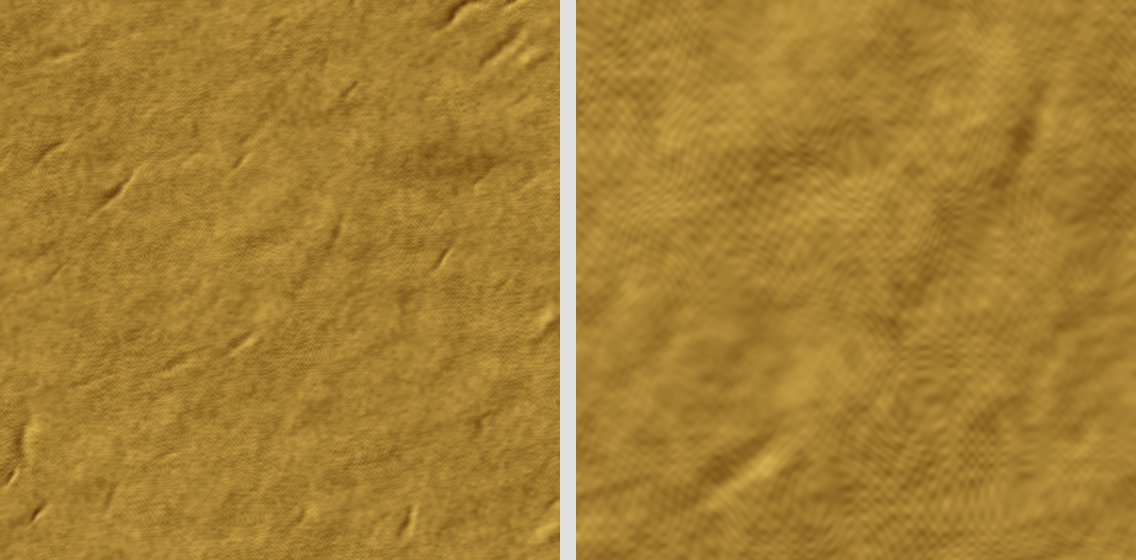
Left, the full canvas; right, a detail of the centre.
Reproduce this texture procedurally as a three.js fragment shader.

```glsl
// Crumpled golden cloth with a fine weave, soft dimples and short slanted creases.
#define MID_TONE vec3(0.645, 0.496, 0.194)
#define TONE_STEP vec3(0.090, 0.090, 0.054)
#define CREASE_GRID 7.0
#define CREASE_CHANCE 0.68
#define CREASE_ANGLE 0.8
#define CREASE_GAIN 2.1
#define DIMPLE_SCALE 18.0
#define DIMPLE_GAIN 2.1
#define WEAVE_SCALE 112.0
#define WEAVE_GAIN 0.27
#define GRAIN_GAIN 1.15

varying vec2 vUv;

float hash(vec2 p) {
  vec3 q = fract(p.xyx * 0.1031);
  q += dot(q, q.yzx + 33.33);
  return fract((q.x + q.y) * q.z);
}

// Smooth value noise, centred on zero
float noise(vec2 p) {
  vec2 i = floor(p), f = fract(p);
  f = f * f * (3.0 - 2.0 * f);
  float low = mix(hash(i), hash(i + vec2(1.0, 0.0)), f.x);
  float high = mix(hash(i + vec2(0.0, 1.0)), hash(i + 1.0), f.x);
  return mix(low, high, f.y) - 0.5;
}

vec2 rotate(vec2 p, float angle) {
  float c = cos(angle), s = sin(angle);
  return vec2(c * p.x + s * p.y, c * p.y - s * p.x);
}

// Surface height, drawn out a little along the crease direction
float height(vec2 p) {
  vec2 q = rotate(p, CREASE_ANGLE) * vec2(0.85, 1.1) * DIMPLE_SCALE + 40.0;
  float sum = 0.0, gain = 1.0;
  for (int i = 0; i < 3; i++) {
    sum += gain * noise(q);
    q = rotate(q, 0.9) * 2.03 + 17.0;
    gain *= 0.48;
  }
  return sum;
}

// Lit ridge with a shadow on its upper left; size is half length and half width
float fold(vec2 p, vec2 centre, float angle, vec2 size) {
  vec2 q = rotate(p - centre, angle) / size;
  float lit = exp(-q.x * q.x - 1.2 * pow(abs(q.y + 0.7), 2.0));
  float shade = exp(-1.5 * pow(abs(q.x + 0.2), 2.0) - 0.8 * pow(abs(q.y - 0.9), 2.0));
  return lit - 1.15 * shade;
}

float scatteredCreases(vec2 p) {
  vec2 home = floor(p * CREASE_GRID);
  float sum = 0.0;
  for (int j = -1; j <= 1; j++) {
    for (int i = -1; i <= 1; i++) {
      vec2 cell = home + vec2(float(i), float(j));
      vec2 seed = cell + 23.0;
      float present = step(hash(seed + 5.0), CREASE_CHANCE);
      vec2 centre = (cell + vec2(hash(seed), hash(seed + 71.0))) / CREASE_GRID;
      float turn = CREASE_ANGLE + 0.9 * (hash(seed + 13.0) - 0.5);
      vec2 size = mix(vec2(0.018, 0.0045), vec2(0.042, 0.008), hash(seed + 31.0));
      float strength = hash(seed + 47.0);
      sum += present * (0.25 + strength * strength) * fold(p, centre, turn, size);
    }
  }
  return sum * CREASE_GAIN;
}

// Larger folds gathered near the edges
float largeFolds(vec2 p) {
  float sum = 2.5 * fold(p, vec2(0.83, 0.98), 0.5, vec2(0.055, 0.008));
  sum += 1.9 * fold(p, vec2(0.91, 0.925), 0.75, vec2(0.060, 0.009));
  sum -= 1.9 * fold(p, vec2(0.95, 0.895), 0.65, vec2(0.030, 0.012));
  sum -= 2.0 * fold(p, vec2(0.985, 0.43), 0.8, vec2(0.040, 0.011));
  sum -= 1.9 * fold(p, vec2(0.985, 0.05), 0.8, vec2(0.040, 0.011));
  sum += 2.0 * fold(p, vec2(0.21, 0.66), 0.75, vec2(0.065, 0.007));
  sum += 1.7 * fold(p, vec2(0.05, 0.22), 1.5, vec2(0.045, 0.010));
  return sum;
}

// Wide hollow below a soft ridge
float hollow(vec2 p) {
  vec2 dip = rotate(p - vec2(0.81, 0.715), 0.15) / vec2(0.105, 0.045);
  vec2 ridge = rotate(p - vec2(0.91, 0.80), 0.2) / vec2(0.090, 0.018);
  return 0.9 * exp(-dot(ridge, ridge)) - 1.4 * exp(-dot(dip, dip));
}

// Crossed threads, wavering and fading in places, with fine grain
float weave(vec2 p) {
  vec2 waver = vec2(noise(p * 34.0 + 9.0), noise(p * 34.0 + 60.0));
  vec2 thread = 6.2832 * (rotate(p, 0.12) * WEAVE_SCALE + 2.0 * waver);
  float fade = 0.85 + 1.5 * noise(p * 11.0 + 80.0);
  float grain = noise(rotate(p, 0.3) * vec2(105.0, 150.0) + 200.0);
  return WEAVE_GAIN * fade * (sin(thread.x) * sin(thread.y) + 0.6 * sin(thread.y)) + GRAIN_GAIN * grain;
}

void main() {
  vec2 p = vUv;
  vec2 bend = vec2(noise(p * 24.0 + 3.0), noise(p * 24.0 + 50.0));
  vec2 kink = vec2(noise(p * 60.0 + 7.0), noise(p * 60.0 + 90.0));
  vec2 bent = p + 0.016 * bend + 0.006 * kink;

  // Light from the lower right picks out the slopes
  float slope = height(bent + vec2(-0.007, 0.009)) - height(bent);
  float tone = DIMPLE_GAIN * slope + 0.5 * noise(p * 6.0 + 15.0);
  tone += scatteredCreases(bent) + largeFolds(bent) + hollow(bent) + weave(p);

  tone = clamp(tone, -3.6, 2.3);
  gl_FragColor = vec4(MID_TONE + TONE_STEP * tone * (tone < 0.0 ? 1.0 : 0.9), 1.0);
}
```
